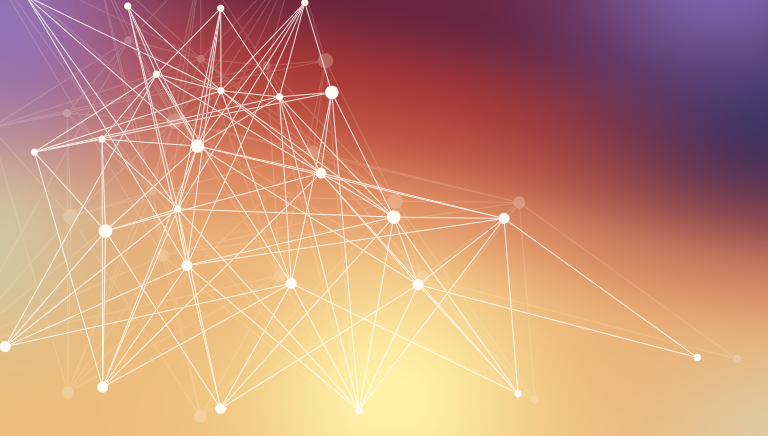
This background is drawn by a Shadertoy shader. Its source:

```glsl
// A web of linked white dots with a faint enlarged echo, over a warm sunset blur.

const int ROWS = 6;
const int NODES = 25;

// Each row of dots follows a quadratic arc: start, step, bend.
const vec3 ARC_X[ROWS] = vec3[ROWS](
    vec3(0.060, 0.243, -0.010), vec3(0.359, 0.155, -0.007), vec3(0.079, 0.123, 0.032),
    vec3(0.408, 0.616, -0.121), vec3(0.242, 0.161, 0.026), vec3(0.012, 0.200, 0.0235));
const vec3 ARC_Y[ROWS] = vec3[ROWS](
    vec3(1.009, -0.032, 0.009), vec3(0.830, -0.050, 0.012), vec3(0.651, 0.053, -0.023),
    vec3(0.521, -0.027, 0.008), vec3(0.470, -0.098, 0.019), vec3(0.205, -0.115, 0.022));
const int ROW_SIZE[ROWS] = int[ROWS](4, 4, 4, 3, 4, 6);

float glow(vec2 p, vec2 center, vec2 radius) {
    vec2 d = (p - center) / radius;
    return exp(-dot(d, d));
}

float segmentDistance(vec2 p, vec2 a, vec2 b) {
    vec2 ap = p - a, ab = b - a;
    return length(ap - ab * clamp(dot(ap, ab) / dot(ab, ab), 0.0, 1.0));
}

float nodeRadius(ivec2 id) {
    int rank = id.x + id.y;
    return rank == 4 ? 0.0155 : rank > 4 && rank < 8 ? 0.0125 : 0.0083;
}

// Links join row neighbours, close rows and long fans to the lowest row.
bool linked(ivec2 a, ivec2 b, float span) {
    if (a.x == b.x) return a.x > 0 && a.x < 4 && b.y == a.y + 1;
    if (b.x == 5 && a.x > 2) return span < 0.69;
    bool chosen = (a.y * 3 + b.y * 5 + a.x * 7 + b.x) % 3 == 0;
    return span < 0.25 || (chosen && span < 0.75);
}

// Coverage of links (x) and dots (y).
vec2 network(vec2 p, vec2 pos[NODES], ivec2 id[NODES], float pixel) {
    float halfWidth = 0.0012;
    float nearestLink = 1.0, nearestDot = 1.0;
    for (int a = 0; a < NODES; a++) {
        nearestDot = min(nearestDot, length(p - pos[a]) - nodeRadius(id[a]));
        for (int b = a + 1; b < NODES; b++) {
            if (linked(id[a], id[b], distance(pos[a], pos[b])))
                nearestLink = min(nearestLink, segmentDistance(p, pos[a], pos[b]));
        }
    }
    float link = clamp(0.5 + (max(halfWidth, 0.5 * pixel) - nearestLink) / pixel, 0.0, 1.0);
    link *= min(1.0, 2.0 * halfWidth / pixel);
    return vec2(link, clamp(0.5 - nearestDot / pixel, 0.0, 1.0));
}

vec3 sunset(vec2 p) {
    // Tilted ramp from gold through red to wine
    float h = p.y + 0.2 * (p.x - 0.8);
    vec3 color = mix(vec3(0.93, 0.74, 0.49), vec3(0.92, 0.69, 0.46), smoothstep(0.0, 0.40, h));
    color = mix(color, vec3(0.87, 0.53, 0.37), smoothstep(0.36, 0.58, h));
    color = mix(color, vec3(0.75, 0.33, 0.26), smoothstep(0.54, 0.73, h));
    color = mix(color, vec3(0.66, 0.22, 0.21), smoothstep(0.68, 0.85, h));
    color = mix(color, vec3(0.41, 0.14, 0.24), smoothstep(0.80, 1.02, h));

    // Cool corners
    color = mix(color, vec3(0.58, 0.46, 0.74), 0.95 * glow(p, vec2(0.0, 0.95), vec2(0.33, 0.36)));
    color = mix(color, vec3(0.81, 0.80, 0.66), 0.85 * glow(p, vec2(-0.05, 0.43), vec2(0.25, 0.22)));
    color = mix(color, vec3(0.20, 0.18, 0.37), 0.95 * glow(p, vec2(1.82, 0.73), vec2(0.42, 0.25)));
    color = mix(color, vec3(0.48, 0.41, 0.71), 0.95 * glow(p, vec2(1.65, 1.06), vec2(0.33, 0.24)));

    // Low sun and pale far corner
    color = mix(color, vec3(1.00, 0.95, 0.66), glow(p, vec2(0.90, 0.09), vec2(0.32, 0.29)));
    return mix(color, vec3(0.87, 0.80, 0.65), 0.9 * glow(p, vec2(1.80, -0.02), vec2(0.28, 0.22)));
}

void mainImage(out vec4 fragColor, in vec2 fragCoord) {
    float pixel = 1.0 / iResolution.y;
    vec2 p = fragCoord * pixel;

    // Lay the dots along their arcs
    vec2 pos[NODES];
    ivec2 id[NODES];
    int n = 0;
    for (int row = 0; row < ROWS; row++) {
        for (int i = 0; i < ROW_SIZE[row]; i++) {
            vec3 powers = vec3(1.0, float(i), float(i * i));
            pos[n] = vec2(dot(ARC_X[row], powers), dot(ARC_Y[row], powers));
            id[n] = ivec2(row, i);
            n++;
        }
    }

    // Echo spreads outward from a point near the sun
    vec2 focus = vec2(0.876, 0.207);
    float spread = 1.125;
    vec2 echo = network(focus + (p - focus) / spread, pos, id, pixel / spread);
    vec2 web = network(p, pos, id, pixel);

    vec3 color = sunset(p);
    color = mix(color, vec3(1.0, 0.93, 0.85), max(0.18 * echo.x, 0.28 * echo.y));
    color = mix(color, vec3(1.0, 0.99, 0.96), max(0.85 * web.x, web.y));
    fragColor = vec4(color, 1.0);
}
```
